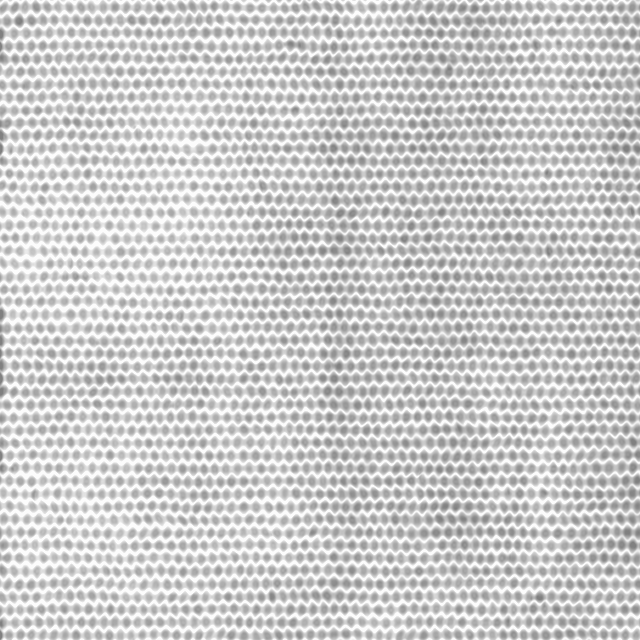
Give the GLSL for this texture, as a Shadertoy shader.

```glsl
float hash(vec2 p) {
    p = fract(p * vec2(0.1031, 0.1137));
    p += dot(p, p.yx + 33.33);
    return fract((p.x + p.y) * p.x * 91.7);
}

float noise(vec2 p) {
    vec2 cell = floor(p), f = fract(p);
    f = f * f * (3.0 - 2.0 * f);
    return mix(mix(hash(cell), hash(cell + vec2(1, 0)), f.x),
               mix(hash(cell + vec2(0, 1)), hash(cell + vec2(1, 1)), f.x), f.y);
}

// Bright wavy thread on the lower border of a row
float zigzag(vec2 p, float row) {
    float wave = cos(6.28318 * (p.x - 0.5 * mod(row, 2.0)));
    float d = p.y - row + 0.15 * wave;
    float width = 0.12 + 0.07 * noise(vec2(p.x * 1.7, row * 7.3 + 40.0));
    return exp(-d * d / (width * width));
}

// Grey oval stitch, staggered by half a step on alternate rows
float stitch(vec2 p, float row) {
    float x = p.x - 0.5 * mod(row, 2.0) + 0.5;
    float id = floor(x);
    float rnd = hash(vec2(id + 11.0, row + 5.0));
    vec2 q = vec2(fract(x) - 0.5, p.y - row - 0.5);
    q.x += 0.1 * (hash(vec2(id + 71.0, row + 23.0)) - 0.5);
    float r = length(q / vec2(0.37 + 0.09 * rnd, 0.43));
    return (1.0 - smoothstep(0.35, 1.1, r)) * (0.75 + 0.5 * rnd);
}

void mainImage(out vec4 fragColor, in vec2 fragCoord) {
    vec2 uv = fragCoord / iResolution.xy;

    // Weave grid with loose, uneven threads
    vec2 p = uv * vec2(57.0, 50.0);
    p.x += 0.5 * noise(p * vec2(0.25, 0.8) + 17.0);
    p.y += 0.22 * noise(p * vec2(0.35, 0.5) + 53.0);
    float row = floor(p.y);

    float thread = zigzag(p, row) + zigzag(p, row + 1.0);
    float shade = 0.805 - 0.165 * stitch(p, row);
    shade += thread * (0.18 + 0.12 * noise(p * 1.6 + 90.0));

    // Tone drift across the cloth, streaks along rows and columns
    shade += 0.025 - 0.045 * smoothstep(0.3, 0.65, uv.x);
    shade -= 0.035 * exp(-pow((uv.x - 0.53) / 0.035, 2.0));
    shade -= 0.05 * smoothstep(0.88, 1.0, uv.x);
    shade += 0.07 * (noise(uv * vec2(7.0, 5.0) + 3.0) - 0.5);
    shade += 0.05 * (noise(vec2(p.x * 0.9, uv.y * 5.0) + 130.0) - 0.5);
    shade += 0.05 * (noise(vec2(uv.x * 4.0, p.y) + 170.0) - 0.5);

    // Fibre grain, small dark slubs and worn left edge
    shade += 0.07 * (noise(p * 4.0 + 210.0) - 0.5);
    shade -= 0.14 * smoothstep(0.9, 1.0, noise(p * vec2(0.9, 0.6) + 300.0));
    shade -= 0.3 * (1.0 - smoothstep(0.0, 0.008, uv.x))
           * smoothstep(0.45, 0.8, noise(vec2(3.0, uv.y * 14.0)));

    fragColor = vec4(vec3(clamp(shade, 0.5, 0.99)), 1.0);
}
```
